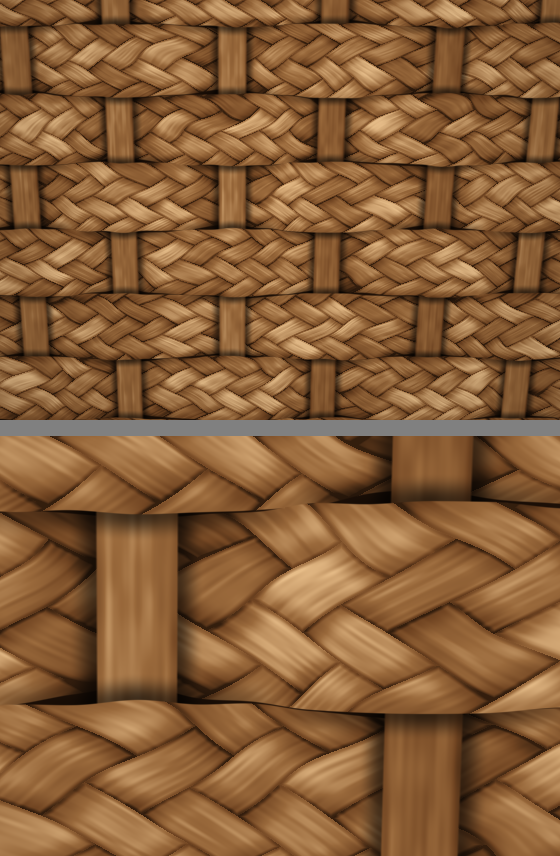
Top: the whole. Bottom: its middle third, enlarged.
Write a Shadertoy shader that draws this texture.

```glsl
// Basketwork: braided straw bands woven over and under upright wooden stakes.
// Each band is a 2/2 twill of slanted strands; the layers are painted back to
// front: receding band ends, stakes, then the bulging bands that cover them.

#define STAKE_PITCH 0.245      // stake spacing, in canvas heights
#define STAKE_HALF_WIDTH 0.13  // in stake pitches
#define WEAVE_CENTER 0.554     // x of the upright that stands straight
#define TAPER 0.144            // how much the stakes converge downwards
#define BAND_END 0.40          // half height of a band behind a stake
#define BAND_BULGE 0.525       // half height of a band over a stake
#define STRAND_SIZE vec2(0.34, 0.31)
#define WEAR 0.36              // tone difference between strands

const float PI = 3.14159;
const vec3 GAP   = vec3(0.13, 0.07, 0.03);
const vec3 DARK  = vec3(0.19, 0.11, 0.05);
const vec3 UMBER = vec3(0.42, 0.255, 0.125);
const vec3 TAN   = vec3(0.57, 0.39, 0.22);
const vec3 PALE  = vec3(0.80, 0.64, 0.45);

float hash(vec2 p) {
    return fract(sin(dot(p, vec2(127.1, 311.7))) * 43758.545);
}

float noise(vec2 p) {
    vec2 i = floor(p), f = fract(p);
    f = f * f * (3.0 - 2.0 * f);
    return mix(mix(hash(i), hash(i + vec2(1, 0)), f.x),
               mix(hash(i + vec2(0, 1)), hash(i + vec2(1, 1)), f.x), f.y);
}

// Straw colour from shadow (0) to highlight (1)
vec3 straw(float tone) {
    float t = clamp(tone, 0.0, 1.08) * 3.0;
    vec3 c = mix(DARK, UMBER, min(t, 1.0));
    c = mix(c, TAN, clamp(t - 1.0, 0.0, 1.0));
    return mix(c, PALE, max(t - 2.0, 0.0));
}

// Tone of the plaited strands; p.y points down
float braid(vec2 p, float row) {
    p += vec2(hash(vec2(row, 3.0)) * 7.0, hash(vec2(row, 8.0)) * 0.3);
    vec2 q = p / STRAND_SIZE;
    q += 0.32 * (vec2(noise(q * 0.9 + row), noise(q * 0.9 + row + 40.0)) - 0.5);
    vec2 ab = vec2(q.x + q.y, q.x - q.y);
    vec2 cell = floor(ab), f = fract(ab);
    float diff = cell.x - cell.y;
    float phase = mod(diff, 4.0);
    bool rising = phase < 1.5;
    float across = rising ? f.x : 1.0 - f.y;
    float along = rising ? (f.y + 1.0 - phase) * 0.5 : (f.x + phase - 2.0) * 0.5;
    vec2 id = vec2(rising ? cell.x : cell.y + 57.0, floor(diff / 4.0) + row * 13.0);

    // Each strand: own tone, long fibres, blotches, and a dip at both ends
    float tone = 0.80 + WEAR * (hash(id) - 0.5);
    tone += 0.20 * (noise(vec2(along * 2.5, across * 13.0) + id * 17.0) - 0.5);
    tone += 0.20 * (noise(q * 2.3 + row * 9.0) - 0.5);
    tone += 0.20 * (0.5 - across);
    float tip = min(along, 1.0 - along);
    tone -= 0.30 * (1.0 - smoothstep(0.0, 0.28, tip));
    float seam = min(min(across, 1.0 - across), tip * 2.0);
    return tone - 0.32 * (1.0 - smoothstep(0.01, 0.10, seam));
}

vec3 stakeColor(vec2 p, float index) {
    float x = p.x / STAKE_HALF_WIDTH;
    float tone = 0.62 + 0.22 * (hash(vec2(index, 5.0)) - 0.5);
    tone += 0.16 * (noise(vec2(x * 7.0 + index * 31.0, p.y * 1.6)) - 0.5);
    tone += 0.14 * (noise(p * vec2(25.0, 6.0) + index * 11.0) - 0.5);
    tone -= 0.06 * x + 0.22 * smoothstep(0.72, 1.0, abs(x));
    return straw(tone);
}

void mainImage(out vec4 fragColor, in vec2 fragCoord) {
    vec2 uv = fragCoord / iResolution.y;
    float down = 1.0 - uv.y;
    float aa = 6.0 / iResolution.y;

    // Weave space: u counts stakes, v counts rows downwards
    float u = (uv.x - WEAVE_CENTER) / STAKE_PITCH / (1.0 - TAPER * (down - 0.5));
    u += 0.035 * (1.0 - cos(PI * u));
    float q = down - 0.057;
    float v = q * (5.87 + 0.55 * q);
    float stake = floor(u + 0.5);
    float x = u - stake;

    vec3 col = GAP;
    for (int layer = 0; layer < 2; layer++) {
        // Nearest row lying behind (layer 0) or before (layer 1) this stake
        float parity = mod(stake + float(layer), 2.0);
        float row = parity + 2.0 * floor((v - 0.5 - parity) * 0.5 + 0.5);
        float arch = layer == 0 ? abs(sin(PI * 0.5 * x)) : cos(PI * 0.5 * x);
        float y = v - row - 0.5 - 0.02 * arch;
        float halfHeight = mix(BAND_END, BAND_BULGE, pow(arch, 0.7));
        halfHeight += 0.035 * (noise(vec2(u * 5.0, row * 7.0 + sign(y))) - 0.5);
        float d = abs(y) - halfHeight;

        if (layer == 1) {
            float stakeDist = abs(x) - STAKE_HALF_WIDTH;
            col *= mix(0.45, 1.0, smoothstep(0.0, 0.09, stakeDist));
            col = mix(stakeColor(vec2(x, v), stake), col, smoothstep(-aa, aa, stakeDist));
            // Shadow cast by the covering band
            float strength = 0.65 * (arch - abs(sin(PI * 0.5 * x)));
            col *= 1.0 - strength * (1.0 - smoothstep(0.0, 0.14, d));
        }

        // Rounded band, dimmer at its rims and where it dives behind a stake
        float tone = braid(vec2(u, y), row);
        tone -= 0.26 * (1.0 - smoothstep(0.0, 0.65, arch));
        tone -= 0.22 * smoothstep(-0.16, 0.0, d) + 0.10 * smoothstep(0.0, -0.5, y);
        col = mix(straw(tone), col, smoothstep(-aa, aa, d));
    }

    // Soft light, fading towards the lower corners
    vec2 off = uv - vec2(0.66, 0.60);
    fragColor = vec4(col * (1.06 - 0.22 * dot(off, off)), 1.0);
}
```
